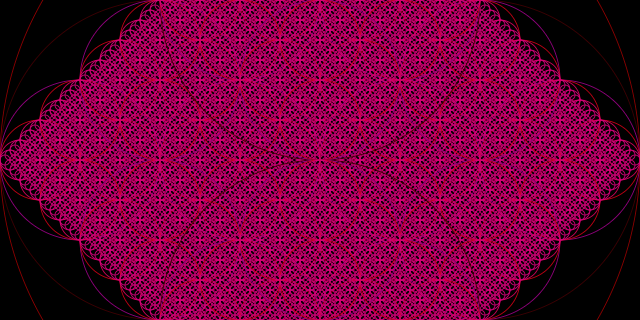
Write a Shadertoy shader that draws this pattern.

```glsl
#define FINEST_LEVEL 6
#define HALF_LINE 0.0013
#define ROOT_RED vec3(0.56, 0.0, 0.0)
#define SHADOW_RED vec3(0.24, 0.0, 0.01)
#define PURPLE vec3(0.58, 0.0, 0.50)
#define CRIMSON vec3(0.78, 0.0, 0.08)
#define ROSE vec3(0.84, 0.0, 0.36)
#define PINK vec3(0.84, 0.0, 0.48)

vec3 levelColor(int level) {
    if (level == 0) return ROOT_RED;
    if (level == 1) return SHADOW_RED;
    if (level == 2) return PURPLE;
    if (level == 3) return CRIMSON;
    return level == 4 ? ROSE : PINK;
}

void mainImage(out vec4 fragColor, in vec2 fragCoord) {
    vec2 p = (2.0 * fragCoord - iResolution.xy) / iResolution.x;
    float pixel = 2.0 / iResolution.x;
    float margin = HALF_LINE + pixel;
    vec3 color = vec3(0.0);

    // Stack of circles still to paint: center and radius
    vec3 pending[24];
    pending[0] = vec3(0.0, 0.0, 1.0);
    int count = 1;

    for (int guard = 0; guard < 500; guard++) {
        if (count == 0) break;
        count--;
        vec3 circle = pending[count];
        float radius = circle.z;
        float reach = length(p - circle.xy);

        // All descendants lie inside their parent circle
        if (reach > radius + margin) continue;
        int level = int(round(-log2(radius)));
        float line = clamp((HALF_LINE - abs(reach - radius)) / pixel + 0.5, 0.0, 1.0);
        color = mix(color, levelColor(level), line);
        if (level == FINEST_LEVEL) continue;

        // Left and right children are painted before upper and lower ones
        float halfRadius = 0.5 * radius;
        for (int i = 0; i < 4; i++) {
            float side = (i % 2 == 0) ? -halfRadius : halfRadius;
            vec2 offset = i < 2 ? vec2(0.0, side) : vec2(side, 0.0);
            pending[count] = vec3(circle.xy + offset, halfRadius);
            count++;
        }
    }
    fragColor = vec4(color, 1.0);
}
```
